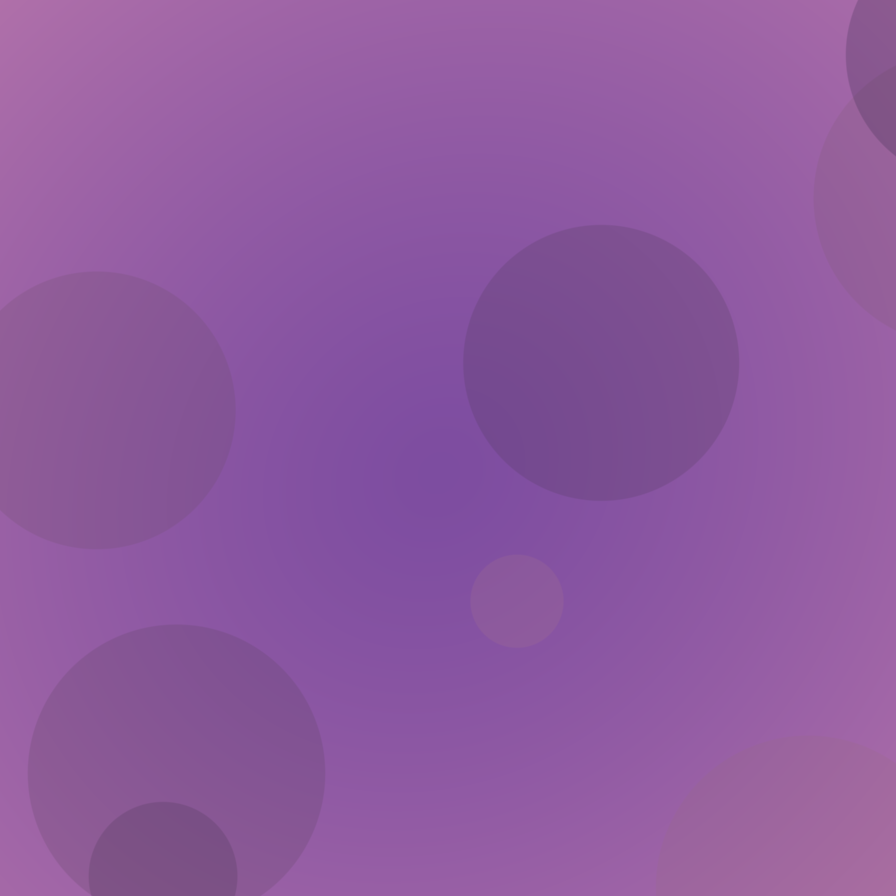
Write a Shadertoy shader that draws this background.

```glsl
// Soft violet backdrop: a tilted radial glow, deep purple at the core and
// pink towards the corners, under eight large translucent discs.
// Each disc is a signed distance blended in order over the glow.

#define CORE_COLOR  vec3(0.490, 0.300, 0.628)
#define RIM_COLOR   vec3(0.690, 0.440, 0.665)
#define DARK_TINT   vec3(0.100, 0.090, 0.190)
#define WARM_TINT   vec3(0.670, 0.470, 0.540)
#define GLOW_CENTER vec2(0.490, 0.472)
#define GLOW_TILT   0.25
#define GLOW_RADIUS 0.77
#define GLOW_CURVE  1.3
#define DISC_ALPHA  0.2

const int DISC_COUNT = 8;

// Center, radius, and tone from dark (0) to warm (1), bottom layer first
const vec4 DISCS[DISC_COUNT] = vec4[DISC_COUNT](
    vec4(0.671, 0.595, 0.154, 0.30),
    vec4(0.108, 0.542, 0.155, 0.53),
    vec4(0.197, 0.137, 0.166, 0.40),
    vec4(0.182, 0.022, 0.083, 0.23),
    vec4(0.577, 0.329, 0.052, 1.00),
    vec4(0.902, 0.009, 0.170, 0.86),
    vec4(1.073, 0.779, 0.165, 0.67),
    vec4(1.087, 0.939, 0.143, 0.00));

// Radial gradient whose contours lean along the rising diagonal
vec3 glow(vec2 p) {
    vec2 q = p - GLOW_CENTER;
    float dist = sqrt(dot(q, q) - GLOW_TILT * q.x * q.y);
    float t = pow(dist / GLOW_RADIUS, GLOW_CURVE);
    return mix(CORE_COLOR, RIM_COLOR, min(t, 1.1));
}

// Antialiased disc coverage
float discMask(vec2 p, vec2 center, float radius, float pixel) {
    float dist = length(p - center) - radius;
    return 1.0 - smoothstep(-pixel, pixel, dist);
}

void mainImage(out vec4 fragColor, in vec2 fragCoord) {
    // Square unit canvas, centered horizontally
    float pixel = 1.0 / iResolution.y;
    vec2 p = (fragCoord - 0.5 * iResolution.xy) * pixel + 0.5;

    vec3 color = glow(p);

    // Layer the translucent discs
    for (int i = 0; i < DISC_COUNT; i++) {
        vec4 disc = DISCS[i];
        vec3 tint = mix(DARK_TINT, WARM_TINT, disc.w);
        float mask = discMask(p, disc.xy, disc.z, pixel);
        color = mix(color, tint, DISC_ALPHA * mask);
    }

    fragColor = vec4(color, 1.0);
}
```
